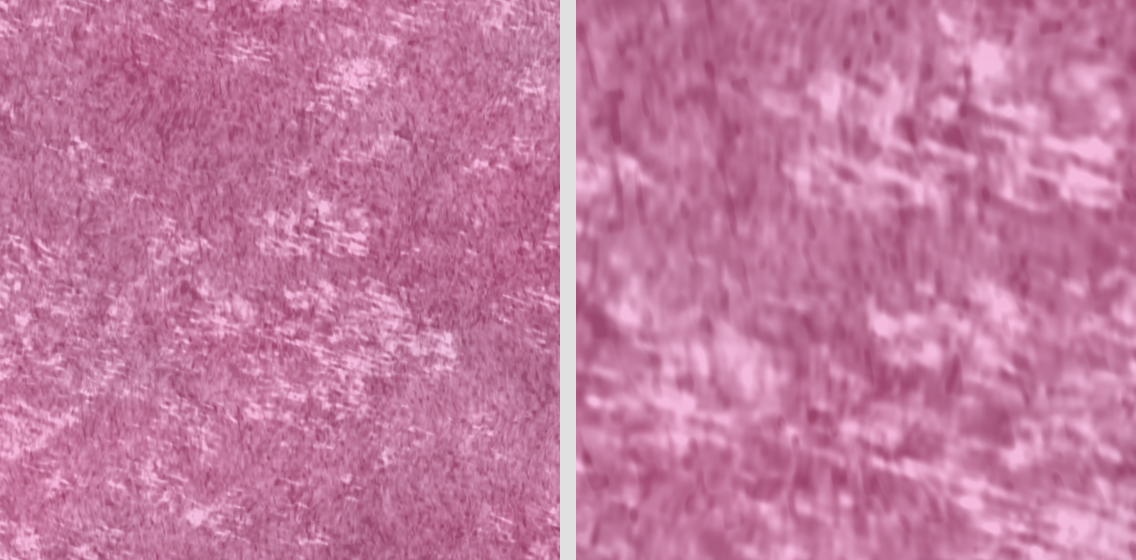
Left, the full canvas; right, a detail of the centre.
This texture is drawn by a three.js fragment shader. Its source:

```glsl
// Pink crushed velvet: mottled pile with ragged bright clumps and fine fibres.
varying vec2 vUv;

const vec3 SHADOW_PINK = vec3(0.69, 0.38, 0.53);  // tone 0
const vec3 SHEEN_PINK  = vec3(0.91, 0.67, 0.81);  // tone 1
const vec3 HUE_DRIFT   = vec3(-0.015, 0.035, 0.02);

const float BASE_TONE      = 0.24;
const float BROAD_AMOUNT   = 0.30;
const float MOTTLE_AMOUNT  = 0.32;
const float FIBRE_AMOUNT   = 0.36;
const float CREVICE_AMOUNT = 0.32;
const float STREAK_AMOUNT  = 0.12;
const float GLINT_AMOUNT   = 0.24;
const float SHEEN_AMOUNT   = 0.66;

const vec2 BROAD_SCALE  = vec2(3.2, 4.2);
const vec2 CLUMP_SCALE  = vec2(19.0, 23.0);
const vec2 MOTTLE_SCALE = vec2(30.0, 27.0);
const vec2 FIBRE_SCALE  = vec2(150.0, 78.0);
const vec2 STREAK_SCALE = vec2(62.0, 150.0);
const float STREAK_ANGLE = 0.35;
const float SHEEN_START = 0.0;
const float SHEEN_FULL  = 0.85;

float hash(vec2 cell) {
  vec3 q = fract(vec3(cell.xyx) * 0.1031);
  q += dot(q, q.yzx + 33.33);
  return fract((q.x + q.y) * q.z);
}

mat2 rotation(float angle) {
  float c = cos(angle), s = sin(angle);
  return mat2(c, s, -s, c);
}

// Smooth value noise from -1 to 1.
float noise(vec2 p) {
  vec2 cell = floor(p);
  vec2 f = fract(p);
  f = f * f * (3.0 - 2.0 * f);
  float low  = mix(hash(cell), hash(cell + vec2(1.0, 0.0)), f.x);
  float high = mix(hash(cell + vec2(0.0, 1.0)), hash(cell + 1.0), f.x);
  return 2.0 * mix(low, high, f.y) - 1.0;
}

float fbm(vec2 p) {
  float sum = 0.0;
  float weight = 0.5;
  mat2 turn = rotation(0.6);
  for (int i = 0; i < 4; i++) {
    sum += weight * noise(p);
    p = turn * p * 2.03 + 17.3;
    weight *= 0.5;
  }
  return sum;
}

void main() {
  // Bend the cloth so that the pile lies in changing directions.
  vec2 bend = vec2(fbm(vUv * 7.0 + 41.0), fbm(vUv * 7.0 + 83.0));
  vec2 cloth = vUv + 0.018 * bend;

  // Broad shading and small mottling.
  float broad = fbm(cloth * BROAD_SCALE + 11.0);
  float mottle = fbm(cloth * MOTTLE_SCALE + 57.0);

  // Short upright fibres with dark gaps between them.
  float fibre = 0.65 * noise(cloth * FIBRE_SCALE + 5.0)
              + 0.55 * noise(cloth * FIBRE_SCALE * 1.6 + 29.0);
  float gap = noise(rotation(-0.2) * cloth * FIBRE_SCALE + 71.0);
  float crevice = smoothstep(0.25, 0.9, gap);

  // Clumps of crushed pile that catch the light, torn by slanted streaks.
  float streak = noise(rotation(STREAK_ANGLE) * cloth * STREAK_SCALE + 97.0);
  float clump = fbm(cloth * CLUMP_SCALE + 23.0)
              + 0.7 * fbm(vUv * BROAD_SCALE * 1.1 + 131.0);
  float sheen = smoothstep(SHEEN_START, SHEEN_FULL,
                           clump + 0.3 * streak + 0.12 * fibre);

  float tone = BASE_TONE
             + BROAD_AMOUNT * broad
             + MOTTLE_AMOUNT * mottle
             + FIBRE_AMOUNT * fibre
             - CREVICE_AMOUNT * crevice
             + (STREAK_AMOUNT + GLINT_AMOUNT * sheen) * streak
             + SHEEN_AMOUNT * sheen;
  tone = clamp(tone, -0.35, 1.2);

  // Let the hue drift between rosy and greyish pink.
  float drift = fbm(vUv * BROAD_SCALE * 1.3 + 211.0);
  vec3 colour = mix(SHADOW_PINK, SHEEN_PINK, tone) + HUE_DRIFT * drift;
  gl_FragColor = vec4(colour, 1.0);
}
```
